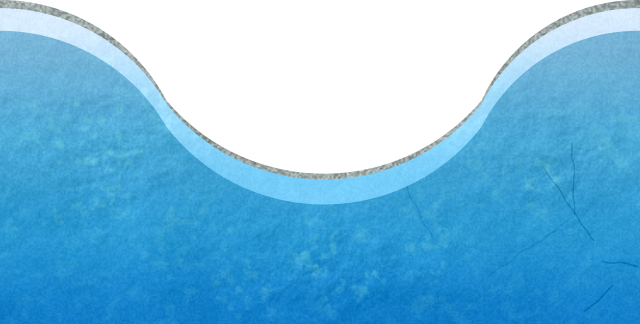
This background is drawn by a WebGL 2 fragment shader. Its source:

```glsl
#version 300 es
precision highp float;
// A valley of weathered blue plaster with a pale band and a grey stone rim below white.

#define BOWL_X 1.0      // centre of the valley
#define JOIN_HALF 0.487 // from the valley centre to where the arcs join
#define RIGHT_X 1.969   // crest of the right hill
#define RELIEF 0.19     // strength of the embossed plaster
#define FLECKS 0.52     // strength of the pale worn flecks
#define GRAIN 0.055     // strength of the fine grain

uniform vec2 u_resolution;
out vec4 fragColor;

float hash(vec2 p) {
    vec3 q = fract(vec3(p.xyx) * 0.1031);
    q += dot(q, q.yzx + 33.33);
    return fract((q.x + q.y) * q.z);
}

float noise(vec2 p) {
    vec2 i = floor(p), f = fract(p);
    f = f * f * (3.0 - 2.0 * f);
    return mix(mix(hash(i), hash(i + vec2(1, 0)), f.x),
               mix(hash(i + vec2(0, 1)), hash(i + vec2(1, 1)), f.x), f.y);
}

float fbm(vec2 p) {
    float sum = 0.0, weight = 0.5;
    for (int i = 0; i < 5; i++) {
        sum += weight * noise(p);
        p = mat2(1.6, 1.2, -1.2, 1.6) * p + 7.3;
        weight *= 0.5;
    }
    return sum;
}

// Sag of the circular arc that falls by drop at the distance halfWidth
float arcSag(float x, float halfWidth, float drop) {
    float radius = (halfWidth * halfWidth + drop * drop) / (2.0 * drop);
    return radius - sqrt(max(radius * radius - x * x, 0.0));
}

// Height of a line made of a hill, a valley and a hill, joined at one level
float valley(float x, float crest, float join, float bottom) {
    float dx = x - BOWL_X;
    if (abs(dx) < JOIN_HALF) return bottom + arcSag(dx, JOIN_HALF, join - bottom);
    float hillX = dx < 0.0 ? 0.0 : RIGHT_X;
    float halfWidth = abs(hillX - BOWL_X) - JOIN_HALF;
    return crest - arcSag(x - hillX, halfWidth, crest - join);
}

// Smooth coverage of the area below a valley line
float below(vec2 p, float crest, float join, float bottom) {
    float d = valley(p.x, crest, join, bottom) - p.y;
    return clamp(0.5 + d / length(vec2(dFdx(d), dFdy(d))), 0.0, 1.0);
}

// Soft elliptic patch
float patchAt(vec2 p, vec2 centre, vec2 size) {
    vec2 q = (p - centre) / size;
    return exp(-dot(q, q));
}

// Thin wavering scratch from a to b
float scratch(vec2 p, vec2 a, vec2 b) {
    p += 0.012 * (vec2(noise(p * 25.0), noise(p * 25.0 + 40.0)) - 0.5);
    vec2 ab = b - a;
    float d = length(p - a - ab * clamp(dot(p - a, ab) / dot(ab, ab), 0.0, 1.0));
    return 1.0 - smoothstep(0.0008, 0.0045, d);
}

void main() {
    vec2 p = gl_FragCoord.xy / u_resolution.y;

    // Plaster surface: relief lit from the upper left, flecks and grain
    float worn = patchAt(p, vec2(0.32, 0.52), vec2(0.32, 0.22))
               + patchAt(p, vec2(1.0, 0.2), vec2(0.32, 0.15))
               + patchAt(p, vec2(1.7, 0.5), vec2(0.28, 0.18));
    worn = min(worn, 1.0);
    vec2 light = vec2(-0.005, 0.006);
    float relief = fbm(p * 17.0) - fbm((p + light) * 17.0);
    float fleck = smoothstep(0.48, 0.72, fbm(p * 38.0 + 9.0)) * (0.2 + 0.8 * worn);
    fleck *= smoothstep(0.25, 0.6, fbm(p * 9.0 + 31.0));
    float grain = noise(p * 190.0) - 0.5;
    float cloud = fbm(p * 5.0 + 3.0) - 0.48;
    float shade = relief * RELIEF * (0.6 + 1.8 * worn) + grain * GRAIN + cloud * 0.07;

    // Scratches across the plaster
    float marks = scratch(p, vec2(1.77, 0.56), vec2(1.77, 0.34));
    marks += scratch(p, vec2(1.68, 0.475), vec2(1.83, 0.26));
    marks += 0.5 * scratch(p, vec2(1.77, 0.33), vec2(1.51, 0.15));
    marks += scratch(p, vec2(1.86, 0.197), vec2(1.97, 0.178));
    marks += scratch(p, vec2(1.885, 0.115), vec2(1.81, 0.04));
    marks += 0.6 * scratch(p, vec2(1.23, 0.475), vec2(1.33, 0.27));

    // Body: deep blue rising to a hazy grey blue
    vec3 body = mix(vec3(0.06, 0.49, 0.78), vec3(0.15, 0.59, 0.82), smoothstep(0.0, 0.3, p.y));
    body = mix(body, vec3(0.27, 0.65, 0.83), smoothstep(0.22, 0.58, p.y));
    body = mix(body, vec3(0.47, 0.71, 0.85), smoothstep(0.52, 0.9, p.y));
    body = mix(body, vec3(0.42, 0.78, 0.84), fleck * FLECKS);
    body += shade - 0.09 * min(marks, 1.0);

    // Pale band: sky blue in the valley, nearly white on the crests
    vec3 band = mix(vec3(0.45, 0.80, 0.97), vec3(0.60, 0.85, 0.98), smoothstep(0.42, 0.7, p.y));
    band = mix(band, vec3(0.84, 0.92, 0.995), smoothstep(0.65, 0.95, p.y));
    band += shade * 0.7 + fleck * 0.07 - 0.04 * min(marks, 1.0);

    // Speckled stone rim
    float speckle = noise(p * 150.0 + 17.0) - 0.5;
    vec3 stone = vec3(0.59, 0.635, 0.63) + speckle * 0.24 + grain * 0.12 + cloud * 0.15;

    vec3 color = mix(vec3(1.0), stone, below(p, 1.0, 0.691, 0.464));
    color = mix(color, band, below(p, 0.975, 0.681, 0.446));
    color = mix(color, body, below(p, 0.905, 0.610, 0.369));
    fragColor = vec4(clamp(color, 0.0, 1.0), 1.0);
}
```
